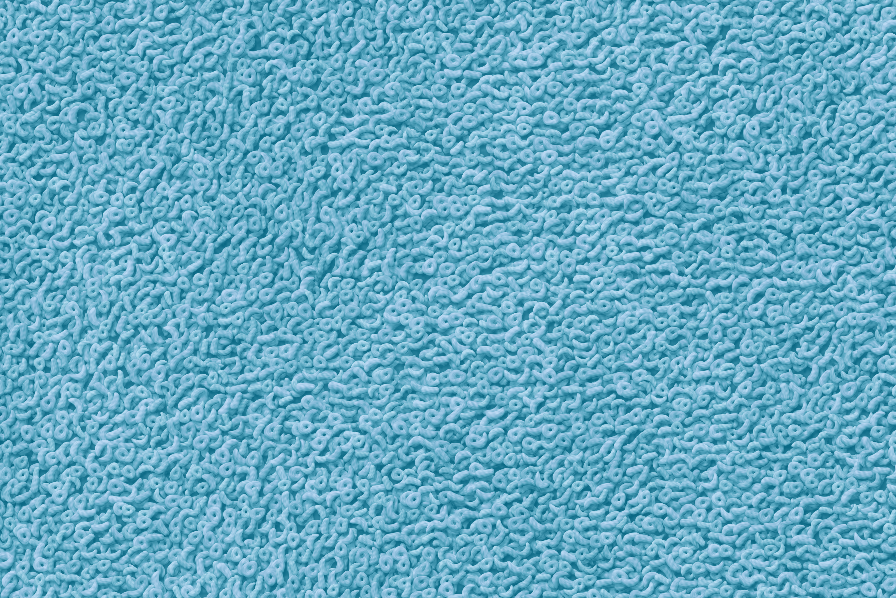
Reproduce this texture procedurally as a Shadertoy shader.

```glsl
// Terry towelling: layers of short twisted yarn loops over a dark ground weave.
// Each grid cell holds a bent strand or a curled ring; layers are painted from
// the bottom up, each loop casting a soft shadow before it is lit and drawn.

const float CELLS = 44.0;            // loops per canvas height
const int LAYERS = 3;
const float STRAND_RADIUS = 0.27;    // sizes below are in cells
const float STRAND_HALF = 0.38;
const float RING_RADIUS = 0.27;
const float RING_THICKNESS = 0.20;
const float RING_SHARE = 0.27;
const vec2 JITTER = vec2(0.75, 0.60);
const vec2 SHADOW_OFFSET = vec2(0.08, -0.20);
const float SHADOW_STRENGTH = 0.46;
const vec3 LIGHT = vec3(-0.35, 0.70, 0.62);
const vec3 DEEP = vec3(0.04, 0.41, 0.52);
const vec3 MIDDLE = vec3(0.35, 0.66, 0.76);
const vec3 PALE = vec3(0.70, 0.86, 0.935);
const vec3 VIOLET_TINT = vec3(0.03, -0.015, 0.015);

vec4 hash4(vec2 cell) {
    vec4 h = fract(cell.xyxy * vec4(0.1031, 0.1030, 0.0973, 0.1099));
    h += dot(h, h.wzxy + 33.33);
    return fract((h.xxyz + h.yzzw) * h.zywx);
}

float noise(vec2 p) {
    vec2 i = floor(p), f = fract(p);
    f = f * f * (3.0 - 2.0 * f);
    float low = mix(hash4(i).x, hash4(i + vec2(1, 0)).x, f.x);
    float high = mix(hash4(i + vec2(0, 1)).x, hash4(i + vec2(1, 1)).x, f.x);
    return mix(low, high, f.y);
}

mat2 rotation(float angle) {
    float c = cos(angle), s = sin(angle);
    return mat2(c, s, -s, c);
}

// xy: offset from the yarn's core in radii, z: position along the yarn
vec3 yarn(vec2 q, bool ring, float bend) {
    if (ring) {
        q.x *= 0.78;
        q.y *= 1.0 + 0.6 * q.x;
        float len = max(length(q), 0.001);
        vec2 across = q / len * (len - RING_RADIUS) / RING_THICKNESS;
        return vec3(across, atan(q.y, q.x + 0.0001) * RING_RADIUS);
    }
    q.y += bend * (q.x * q.x - 0.08);
    float core = clamp(q.x, -STRAND_HALF, STRAND_HALF);
    float radius = STRAND_RADIUS * (1.0 - 0.3 * core);
    return vec3((q - vec2(core, 0.0)) / radius, q.x);
}

// Prevailing slant of the pile: steep at the left, flatter towards the right
float pileAngle(vec2 p) {
    float flatness = smoothstep(0.35, 0.85, p.x + 0.3 * noise(p * 4.0) - 0.15);
    return mix(0.95, 0.42, flatness) + 0.9 * (noise(p * 5.0 + 17.0) - 0.5);
}

void mainImage(out vec4 fragColor, in vec2 fragCoord) {
    vec2 p = fragCoord / iResolution.y;
    float edge = max(0.12, 0.55 * CELLS / (iResolution.y * STRAND_RADIUS));

    // Ground weave
    vec2 weave = p * CELLS * 2.0;
    float tone = 0.10 + 0.16 * noise(weave * vec2(1.0, 1.7));
    float tint = 0.0;

    for (int layer = 0; layer < LAYERS; layer++) {
        float level = float(layer);
        vec2 shift = level * vec2(7.37, 3.61);
        vec2 grid = p * CELLS + shift;
        for (int j = 1; j >= -1; j--)
        for (int i = -1; i <= 1; i++) {
            vec2 cell = floor(grid) + vec2(i, j);
            vec4 rnd = hash4(cell + 71.0 * level + 13.0);
            vec4 more = hash4(cell + 37.0 * level + 211.0);
            vec2 center = cell + 0.5 + JITTER * (rnd.xy - 0.5);

            // Slant, with some loops mirrored
            float angle = pileAngle((center - shift) / CELLS) + 1.3 * (rnd.z - 0.5);
            if (more.x < 0.22) angle = -angle;
            mat2 turn = rotation(angle);
            bool ring = rnd.w < RING_SHARE;
            float bend = 2.2 * (more.y - 0.5);
            float size = 0.85 + 0.3 * more.z;

            // Shadow on whatever lies below
            vec2 offset = (grid - center) / size;
            vec3 shade = yarn((offset - SHADOW_OFFSET) * turn, ring, bend);
            tone *= 1.0 - SHADOW_STRENGTH * (1.0 - smoothstep(0.5, 1.5, length(shade.xy)));

            vec2 q = offset * turn;
            vec3 strand = yarn(q, ring, bend);
            float dist = length(strand.xy);
            float cover = 1.0 - smoothstep(1.0 - edge, 1.0 + 0.4 * edge, dist);
            if (cover <= 0.0) continue;

            // Rounded lighting, plied twist and loose fibres
            vec3 normal = vec3(turn * strand.xy, sqrt(max(0.0, 1.0 - dist * dist)));
            float side = ring ? dist * sign(length(q) - RING_RADIUS) : strand.y;
            float twist = sin(strand.z * 19.0 + side * 3.0 + 6.3 * more.w);
            float fibre = noise(vec2(strand.z * 6.0 + side * 1.5, side * 4.0) + cell * 5.0) - 0.5;
            float lit = 0.31 + 0.05 * level + 0.50 * dot(normal, LIGHT);
            lit += 0.045 * twist + 0.20 * fibre + 0.18 * (more.w - 0.5);
            tone = mix(tone, max(lit, 0.04), cover);
            tint = mix(tint, more.z, cover);
        }
    }

    // Broad unevenness and fine lint
    tone += 0.08 * (noise(p * 6.0 + 5.0) - 0.5) + 0.09 * (noise(p * 260.0) - 0.5);
    tone = clamp(tone, 0.0, 1.0);
    vec3 color = mix(DEEP, MIDDLE, min(tone * 2.0, 1.0));
    color = mix(color, PALE, max(tone * 2.0 - 1.0, 0.0));
    color += VIOLET_TINT * tint * smoothstep(0.4, 0.8, tone);
    fragColor = vec4(color, 1.0);
}
```
